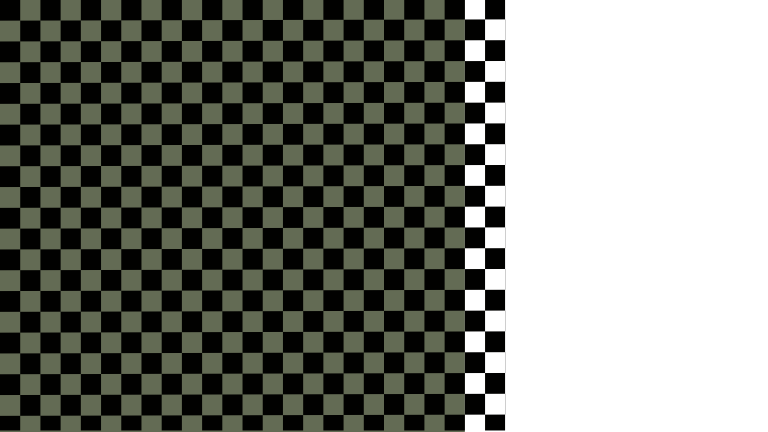
Give the GLSL for this pattern, as a Shadertoy shader.

```glsl
// Smooth square wave: +1 on even cells, -1 on odd cells
float squareWave(float cell, float pixel) {
    float fromCentre = abs(mod(cell + 0.5, 2.0) - 1.0);
    return clamp((0.5 - fromCentre) * 2.0 / pixel, -1.0, 1.0);
}

// Antialiased step at an edge
float edge(float position, float at, float pixel) {
    return clamp((position - at) / pixel + 0.5, 0.0, 1.0);
}

void mainImage(out vec4 fragColor, in vec2 fragCoord) {
    vec2 uv = fragCoord / iResolution.xy;
    vec2 pixel = 1.0 / iResolution.xy;
    vec3 olive = vec3(0.39, 0.42, 0.33);
    vec3 white = vec3(1.0);
    vec3 black = vec3(0.005, 0.005, 0.0);

    // Grid counted from the top left, with rows rising slightly to the right
    vec2 gridSize = vec2(38.0, 20.77);
    vec2 cell = vec2(uv.x, 1.0 - uv.y + 0.0003 + 0.0045 * uv.x) * gridSize;
    vec2 cellPixel = pixel * gridSize;

    // Olive ground, white from column 23 onward
    vec3 ground = mix(olive, white, edge(cell.x, 23.0, cellPixel.x));

    // Black checks, ending at column 25 and just above the lower border
    float checks = 0.5 + 0.5 * squareWave(cell.x, cellPixel.x) * squareWave(cell.y, cellPixel.y);
    checks *= 1.0 - edge(cell.x, 25.0, cellPixel.x);
    checks *= edge(uv.y, 0.0035, pixel.y);

    fragColor = vec4(mix(ground, black, checks), 1.0);
}
```
